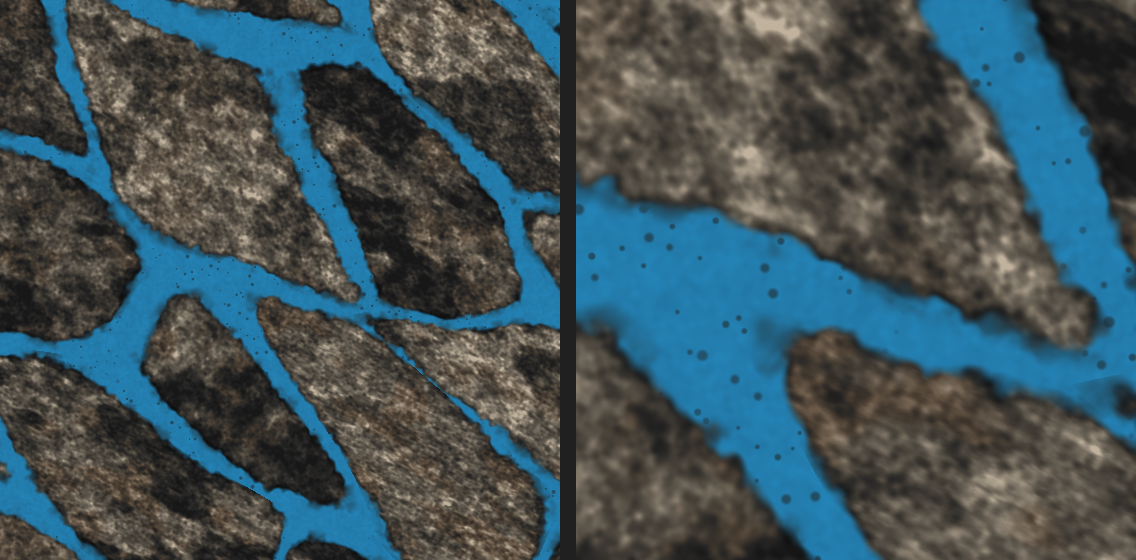
Left, the full canvas; right, a detail of the centre.
Write a Shadertoy shader that draws this texture.

```glsl
// Thin section of elongated rock grains set in blue resin.
// A stretched, tilted Voronoi pattern with rounded corners gives the grains;
// layered value noise gives each one its own minerals, patches and streaks.

const vec2 CELL_SIZE = vec2(0.57, 0.235);
const float TILT = -0.62;
const float CORNER_SHARPNESS = 65.0;
const vec3 RESIN = vec3(0.135, 0.490, 0.680);
const vec3 RESIN_SPECK = vec3(0.13, 0.25, 0.31);
const vec3 TAUPE_TINT = vec3(1.08, 1.0, 0.88);
const vec3 RUST_TINT = vec3(1.18, 0.97, 0.77);

struct Grain {
    float depth;  // distance inside the outline, negative in the resin
    vec2 id;
};

float hash(vec2 p) {
    vec3 q = fract(p.xyx * 0.1031);
    q += dot(q, q.yzx + 33.33);
    return fract((q.x + q.y) * q.z);
}

vec2 hash2(vec2 p) {
    return vec2(hash(p), hash(p + 47.3));
}

// Takes p into axes turned by the angle.
vec2 turn(vec2 p, float angle) {
    float c = cos(angle), s = sin(angle);
    return vec2(c * p.x + s * p.y, c * p.y - s * p.x);
}

float noise(vec2 p) {
    vec2 i = floor(p), f = fract(p);
    f = f * f * (3.0 - 2.0 * f);
    return mix(mix(hash(i), hash(i + vec2(1, 0)), f.x),
               mix(hash(i + vec2(0, 1)), hash(i + vec2(1, 1)), f.x), f.y);
}

float fbm(vec2 p) {
    float sum = 0.0, amplitude = 0.533;
    for (int i = 0; i < 4; i++) {
        sum += amplitude * noise(p);
        p = turn(p, 0.5) * 2.03 + 19.7;
        amplitude *= 0.5;
    }
    return sum;
}

// Round dots, one per unit cell, kept with the given chance.
float dots(vec2 p, float chance) {
    vec2 id = floor(p);
    float radius = mix(0.12, 0.26, hash(id + 11.0));
    float d = length(fract(p) - mix(vec2(0.3), vec2(0.7), hash2(id)));
    return step(hash(id + 71.0), chance) * smoothstep(radius + 0.1, radius - 0.1, d);
}

vec2 cellCentre(vec2 id) {
    return id + 0.5 + 0.86 * (hash2(id + 5.0) - 0.5);
}

// Distance to the rounded border of the cell around p, in canvas units.
Grain findGrain(vec2 p) {
    vec2 q = p / CELL_SIZE, base = floor(q);
    vec2 nearestId = base, nearest = vec2(0.0);
    float best = 1e5;
    for (int y = -1; y <= 1; y++)
    for (int x = -1; x <= 1; x++) {
        vec2 id = base + vec2(x, y), centre = cellCentre(id);
        float d = dot(q - centre, q - centre);
        if (d < best) { best = d; nearest = centre; nearestId = id; }
    }
    float borders = 0.0;
    for (int y = -2; y <= 2; y++)
    for (int x = -2; x <= 2; x++) {
        vec2 id = base + vec2(x, y);
        if (id == nearestId) continue;
        vec2 centre = cellCentre(id), across = centre - nearest;
        float d = dot(0.5 * (centre + nearest) - q, across) / length(across / CELL_SIZE);
        borders += exp(-CORNER_SHARPNESS * d);
    }
    float gap = mix(0.010, 0.038, hash(nearestId + 81.0));
    return Grain(-log(borders) / CORNER_SHARPNESS - gap, nearestId);
}

vec3 resinColor(vec2 p, float depth) {
    float mottle = 0.08 * (fbm(p * 60.0) - 0.5) + 0.07 * (noise(p * 210.0) - 0.5);
    float cluster = smoothstep(0.3, 0.7, noise(p * 13.0));
    float speck = max(dots(p * 75.0, 0.10), dots(turn(p, 1.0) * 120.0, 0.08)) * cluster;
    float fuzz = smoothstep(-0.020, 0.0, depth) * smoothstep(0.45, 0.70, fbm(p * 30.0 + 8.0));
    return mix(RESIN * (1.0 + mottle), RESIN_SPECK, max(0.8 * speck, 0.8 * fuzz));
}

// Lightness is log-normal: a sum of noises, exponentiated.
vec3 mineralColor(vec2 p, Grain grain) {
    vec2 kind = hash2(grain.id + 23.0), style = hash2(grain.id + 61.0);
    vec2 uv = turn(p, 0.5 * (style.x - 0.5)) + grain.id * 7.31;
    vec2 streak = vec2(1.0, mix(1.0, 2.3, style.y));

    float mineral = fbm(uv * streak * mix(26.0, 50.0, kind.y)) - 0.5;
    float speckle = noise(uv * streak * 115.0) + noise(uv * 200.0) - 1.0;
    float patches = smoothstep(0.50, 0.60, fbm(uv * streak * 9.0 + 3.0));
    float crystals = smoothstep(0.60, 0.78, fbm(uv * streak * 30.0 + 41.0));

    float z = 0.36 + 1.4 * (kind.x - 0.5) + mix(4.2, 2.4, kind.y) * mineral
            + 1.12 * speckle + 0.8 * crystals - mix(2.1, 0.4, kind.y) * patches;
    float light = clamp(0.23 * exp(0.46 * z), 0.09, 0.70);
    light *= mix(0.55, 1.0, smoothstep(0.0, 0.012, grain.depth));

    float rust = smoothstep(0.48, 0.68, fbm(uv * streak * 14.0 + 90.0)) * style.x;
    vec3 tint = mix(TAUPE_TINT, RUST_TINT, rust * smoothstep(0.60, 0.30, light));
    return light * mix(vec3(1.0), tint, smoothstep(0.10, 0.24, light));
}

void mainImage(out vec4 fragColor, in vec2 fragCoord) {
    vec2 p = turn(fragCoord / iResolution.y, TILT) + vec2(3.1, 2.4);

    // Bend the outlines, vary the channels, then roughen the edges
    vec2 bend = vec2(noise(p * 4.0), noise(p * 4.0 + 31.0)) - 0.5;
    Grain grain = findGrain(p + 0.085 * bend);
    grain.depth += 0.035 * (noise(p * 3.5 + 57.0) - 0.5);
    grain.depth += 0.028 * (fbm(p * 17.0) - 0.5) + 0.008 * (noise(p * 95.0) - 0.5);

    float cover = smoothstep(-0.0055, 0.0035, grain.depth);
    vec3 color = mix(resinColor(p, grain.depth), mineralColor(p, grain), cover);
    fragColor = vec4(color, 1.0);
}
```
